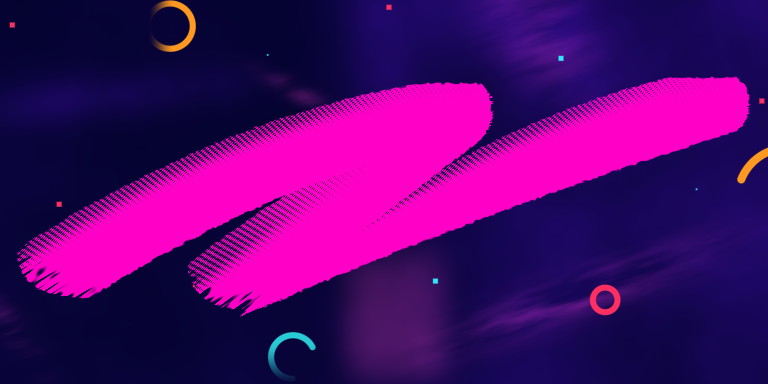
Write a Shadertoy shader that draws this background.

```glsl
#define INK vec3(1.0, 0.0, 0.78)
#define NIGHT vec3(0.022, 0.012, 0.20)
#define VIOLET vec3(0.17, 0.03, 0.35)
#define EMBER vec3(0.40, 0.09, 0.26)
#define ORANGE vec3(1.0, 0.60, 0.13)
#define TEAL vec3(0.16, 0.80, 0.84)
#define ROSE vec3(1.0, 0.19, 0.38)
#define CYAN vec3(0.20, 0.90, 1.0)
#define HATCH_FREQ vec2(480.0, 620.0)
#define TAPER 0.19

float hash(vec2 p) {
    return fract(sin(dot(p, vec2(127.1, 311.7))) * 43758.5453);
}

float noise(vec2 p) {
    vec2 i = floor(p), f = fract(p);
    f = f * f * (3.0 - 2.0 * f);
    return mix(mix(hash(i), hash(i + vec2(1, 0)), f.x),
               mix(hash(i + vec2(0, 1)), hash(i + vec2(1, 1)), f.x), f.y);
}

float fbm(vec2 p) {
    float sum = 0.0, gain = 0.5;
    for (int i = 0; i < 5; i++) {
        sum += gain * noise(p);
        p = mat2(1.6, 1.2, -1.2, 1.6) * p + 7.3;
        gain *= 0.5;
    }
    return sum;
}

vec2 rotate(vec2 p, float a) {
    return mat2(cos(a), -sin(a), sin(a), cos(a)) * p;
}

// Soft elliptical light, tilted by an angle
float glow(vec2 p, vec2 centre, vec2 radius, float angle) {
    vec2 q = rotate(p - centre, angle) / radius;
    return exp(-dot(q, q));
}

float fill(float inside, float px) {
    return smoothstep(-px, px, inside);
}

// Parabola with coefficients in rising order
float curve(vec3 k, float x) {
    return k.x + x * (k.y + x * k.z);
}

// Brush stroke between two curves; span = start, end; dry = band start, fade end
float stroke(vec2 p, vec3 low, vec3 high, float cap, vec2 span, vec2 dry, float px) {
    float top = min(curve(high, p.x), cap), bottom = curve(low, p.x);
    float v = clamp((p.y - bottom) / max(top - bottom, 0.001), 0.0, 1.0);
    float grain = noise(vec2(v * 42.0, p.x * 28.0));
    float rough = 0.006 * (noise(p * 130.0) - 0.5);

    float side = min(p.y - bottom, top - p.y) * 0.87 + rough;
    float left = p.x - span.x - TAPER * (1.0 - v) * (1.0 - v);
    float right = span.y - p.x - 0.03 * pow(abs(2.0 * v - 1.0), 4.0) - 0.012 * grain;
    float mask = fill(min(side, min(left + rough, right)), px);

    // Woven bristle marks in the dry band, broken fibres at the start
    float rows = (top - p.y) * HATCH_FREQ.y;
    float weave = 0.5 + 0.5 * sin(p.x * HATCH_FREQ.x + rows * 0.4) * sin(rows);
    float dryness = smoothstep(dry.x - 0.1, dry.x + 0.25, v)
                  * (1.0 - 0.8 * smoothstep(dry.y - 0.5, dry.y, p.x));
    float bristles = smoothstep(-0.3, 0.3, weave + 0.32 - dryness * 0.85);
    float fibres = smoothstep(-0.12, 0.15, grain + 8.0 * left - 0.48);
    return mask * bristles * fibres;
}

// Ring section with round caps, around a middle angle
float arc(vec2 p, vec2 centre, float r, float halfWidth, float middle, float aperture) {
    vec2 q = rotate(p - centre, middle);
    q.y = abs(q.y);
    vec2 end = r * vec2(cos(aperture), sin(aperture));
    float d = atan(q.y, q.x) < aperture ? abs(length(q) - r) : length(q - end);
    return halfWidth - d;
}

vec3 background(vec2 p) {
    float cloud = fbm(p * 3.0 + 2.0);
    float streak = fbm(rotate(p, 0.35) * vec2(4.0, 24.0));
    float haze = smoothstep(0.75, 1.6, p.x) * 0.55
               + 0.6 * glow(p, vec2(0.30, 0.75), vec2(0.32, 0.06), 0.1)
               + 0.6 * glow(p, vec2(1.02, 0.85), vec2(0.13, 0.25), 0.0)
               + 0.7 * glow(p, vec2(1.38, 0.93), vec2(0.22, 0.16), -0.5);
    vec3 col = NIGHT + VIOLET * haze * (0.25 + 0.9 * cloud);
    col += vec3(0.04, 0.01, 0.10) * (cloud - 0.35);

    // Warm smears and the blurred light below the strokes
    float smear = 0.5 * glow(p, vec2(0.78, 0.755), vec2(0.11, 0.025), -0.5)
                + 0.6 * glow(p, vec2(0.03, 0.14), vec2(0.10, 0.035), -0.9)
                + 0.5 * glow(p, vec2(1.40, 0.92), vec2(0.17, 0.10), -0.9)
                + 0.8 * glow(p, vec2(1.50, 0.23), vec2(0.32, 0.055), 0.35);
    col += EMBER * smear * smoothstep(0.25, 0.75, streak) * 1.2;
    vec2 box = abs(p - vec2(1.03, 0.18)) / vec2(0.135, 0.17);
    float blob = exp(-pow(box.x, 4.0) - pow(box.y, 4.0));
    return col + vec3(0.34, 0.09, 0.21) * blob * (0.4 + 0.8 * cloud);
}

void mainImage(out vec4 fragColor, in vec2 fragCoord) {
    vec2 p = fragCoord / iResolution.y;
    p.x *= 2.0 * iResolution.y / iResolution.x;
    float px = 0.8 / iResolution.y;
    vec3 col = background(p);

    // Small squares: x, y, half size; the first five are rose
    vec3 squares[9] = vec3[9](
        vec3(0.032, 0.935, 0.0065), vec3(1.013, 0.981, 0.0065), vec3(0.154, 0.468, 0.0065),
        vec3(1.984, 0.737, 0.0065), vec3(0.505, 0.255, 0.0025), vec3(1.461, 0.848, 0.0065),
        vec3(1.134, 0.268, 0.0065), vec3(0.697, 0.857, 0.002), vec3(1.814, 0.507, 0.002));
    for (int i = 0; i < 9; i++) {
        vec2 d = abs(p - squares[i].xy);
        col = mix(col, i < 5 ? ROSE : CYAN, fill(squares[i].z - max(d.x, d.y), px));
    }

    // Rings and arcs
    float fade = smoothstep(0.385, 0.455, p.x);
    col = mix(col, ORANGE, fade * fill(arc(p, vec2(0.443, 0.932), 0.059, 0.008, 0.0, 3.15), px));
    col = mix(col, ORANGE, fill(arc(p, vec2(2.052, 0.484), 0.131, 0.0105, 1.92, 0.84), px));
    fade = smoothstep(-0.01, 0.11, p.y);
    col = mix(col, TEAL, fade * fill(arc(p, vec2(0.763, 0.070), 0.057, 0.008, 2.58, 2.11), px));
    col = mix(col, ROSE, fill(arc(p, vec2(1.576, 0.219), 0.032, 0.0078, 0.0, 3.15), px));

    // Three passes of one zigzag brush mark
    float ink = stroke(p, vec3(0.0625, 0.743, -0.225), vec3(0.320, 0.678, -0.234),
                       0.782, vec2(0.044, 1.285), vec2(0.70, 1.25), px);
    ink = max(ink, stroke(p, vec3(-0.325, 0.767, 0.0), vec3(-0.107, 0.963, -0.21),
                          0.782, vec2(0.49, 1.285), vec2(0.55, 1.05), px));
    ink = max(ink, stroke(p, vec3(-0.121, 0.502, -0.05), vec3(-0.482, 1.236, -0.288),
                          0.797, vec2(0.49, 1.955), vec2(0.70, 1.95), px));
    col = mix(col, INK, ink);
    fragColor = vec4(col, 1.0);
}
```
